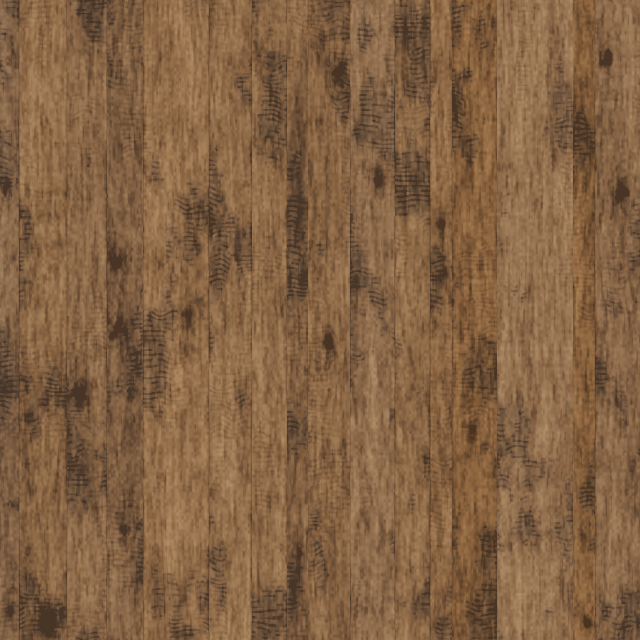
Give the GLSL for this texture, as a WebGL 1 fragment shader.

```glsl
precision highp float;
// Worn brown timber: sixteen upright planks of uneven width, each with its own tone.
// Layers of stretched value noise give fibres and grain; noise masks place the dark
// stains with crosswise saw marks, and hashed cells scatter the knots.

uniform vec2 u_resolution;

#define DARK_WOOD vec3(0.285, 0.205, 0.145)
#define MID_WOOD vec3(0.530, 0.390, 0.265)
#define LIGHT_WOOD vec3(0.700, 0.565, 0.415)
#define BASE_TONE 0.585
#define TONE_SPREAD 0.17
#define FIBRE_DEPTH 0.34
#define WEAR_DEPTH 0.22
#define SAW_MARKS 128.0
#define SAW_DEPTH 0.24
#define KNOT_CHANCE 0.30
#define KNOT_SIZE vec2(0.009, 0.014)
#define SEAM_WIDTH 0.0010

struct Plank { float id, left, right, tone, warmth; };

float hash(vec2 p) {
  return fract(sin(dot(p, vec2(127.1, 311.7))) * 43758.5453);
}

float noise(vec2 p) {
  vec2 cell = floor(p), f = fract(p);
  f = f * f * (3.0 - 2.0 * f);
  return mix(mix(hash(cell), hash(cell + vec2(1.0, 0.0)), f.x),
             mix(hash(cell + vec2(0.0, 1.0)), hash(cell + 1.0), f.x), f.y);
}

float fbm(vec2 p) {
  float sum = 0.0, amp = 0.533;
  for (int i = 0; i < 4; i++) {
    sum += amp * noise(p);
    p = p * 2.03 + 7.3;
    amp *= 0.5;
  }
  return sum;
}

// Steps through four planks given by their right edges, blending tones at each edge
void scanPlanks(float x, float px, vec4 right, vec4 tone, vec4 warmth,
                inout float edge, inout Plank p) {
  for (int i = 0; i < 4; i++) {
    float cover = smoothstep(edge - px, edge + px, x);
    p.tone = mix(p.tone, tone[i], cover);
    p.warmth = mix(p.warmth, warmth[i], cover);
    if (x >= edge) {
      p.id += 1.0;
      p.left = edge;
      p.right = right[i];
    }
    edge = right[i];
  }
}

// x: darkness of the knots, y: bend they put into the grain
vec2 knots(vec2 uv, Plank p) {
  vec2 result = vec2(0.0);
  float left = max(p.left, 0.0);
  for (int k = 0; k < 4; k++) {
    vec2 seed = vec2(p.id, float(k) + 3.0);
    vec2 centre = vec2(mix(left, p.right, 0.25 + 0.5 * hash(seed)),
                       (float(k) + hash(seed + 17.0)) / 4.0);
    float present = step(hash(seed + 41.0), KNOT_CHANCE);
    vec2 d = (uv - centre) / (KNOT_SIZE * (0.6 + 0.7 * hash(seed + 29.0)));
    d += 1.5 * (vec2(fbm(uv * 80.0), fbm(uv * 80.0 + 9.0)) - 0.5);
    float r = length(d), halo = exp(-0.28 * dot(d, d * vec2(1.0, 0.45)));
    result += present * vec2(0.6 * exp(-r * r * 1.5) + 0.22 * halo, exp(-0.35 * r));
  }
  return result;
}

vec3 woodRamp(float v) {
  v = clamp(v, 0.0, 1.0);
  return v < 0.5 ? mix(DARK_WOOD, MID_WOOD, 2.0 * v) : mix(MID_WOOD, LIGHT_WOOD, 2.0 * v - 1.0);
}

void main() {
  vec2 uv = gl_FragCoord.xy / u_resolution;
  float px = 1.0 / u_resolution.x, edge = -1.0;

  // Plank layout: right edges, tones, warmths
  Plank p = Plank(0.0, 0.0, 0.0, 0.0, 0.0);
  scanPlanks(uv.x, px, vec4(0.030, 0.104, 0.167, 0.224), vec4(-0.3, 0.0, -0.1, -0.6),
             vec4(-0.3, 0.2, 0.0, -0.1), edge, p);
  scanPlanks(uv.x, px, vec4(0.326, 0.393, 0.448, 0.482), vec4(0.4, 0.35, 0.25, -0.4),
             vec4(0.3, 0.2, 0.2, 0.1), edge, p);
  scanPlanks(uv.x, px, vec4(0.547, 0.617, 0.672, 0.707), vec4(-0.15, 0.4, 0.1, 0.15),
             vec4(0.2, -0.1, 0.2, 0.4), edge, p);
  scanPlanks(uv.x, px, vec4(0.776, 0.896, 0.930, 1.001), vec4(-0.3, 0.5, -0.5, 0.0),
             vec4(0.8, 0.0, 0.8, -0.1), edge, p);
  vec2 offset = 20.0 * vec2(hash(vec2(p.id, 1.0)), hash(vec2(p.id, 2.0)));
  vec2 knot = knots(uv, p);

  // Grain: broad streaks, short fibres, pores and curved growth lines
  vec2 g = uv + vec2(0.008 * (noise(uv * vec2(9.0, 7.0) + offset) - 0.5), 0.0);
  float streak = fbm(g * vec2(60.0, 3.5) + offset);
  float fibre = noise(g * vec2(235.0, 30.0) + offset);
  float speck = noise(uv * vec2(256.0, 190.0) + offset);
  float pore = smoothstep(0.64, 0.82, noise(g * vec2(250.0, 52.0) + offset + 5.0));
  float growth = 8.0 * noise(g * vec2(10.0, 2.6) + offset) + 3.5 * knot.y + 1.2 * streak;
  float lines = pow(0.5 + 0.5 * sin(6.2832 * growth), 5.0);
  lines *= smoothstep(0.25, 0.7, noise(g * vec2(90.0, 25.0) + offset));

  // Wear: ragged stains, crossed by broken, wavering saw marks
  float stain = fbm(uv * vec2(17.0, 8.0) + offset + 3.0);
  float ragged = fbm(uv * vec2(75.0, 38.0) + offset + 8.0) - 0.5;
  float wear = smoothstep(0.57, 0.70, stain + 0.30 * ragged + 0.12 * (fibre - 0.5));
  float sawZone = smoothstep(0.52, 0.66, fbm(uv * vec2(19.0, 6.0) + offset + 11.0));
  float wave = uv.y * SAW_MARKS + 1.6 * noise(uv * vec2(48.0, 30.0) + offset);
  float saw = smoothstep(0.35, 0.9, 0.5 + 0.5 * sin(6.2832 * wave));
  saw *= smoothstep(0.25, 0.60, noise(uv * vec2(95.0, 120.0) + offset));

  float v = BASE_TONE + TONE_SPREAD * p.tone + 0.36 * (streak - 0.5) - 0.22 * (stain - 0.5);
  v += FIBRE_DEPTH * (fibre - 0.5) + 0.26 * (speck - 0.5) - 0.16 * pore - 0.13 * lines;
  v -= wear * WEAR_DEPTH + saw * SAW_DEPTH * max(wear, 0.45 * sawZone) + knot.x;

  // Seams and colour
  float gap = min(uv.x - p.left, p.right - uv.x);
  v -= 0.22 * hash(vec2(p.id, 8.0)) * (1.0 - smoothstep(0.0, SEAM_WIDTH + px, gap));
  vec3 colour = woodRamp(v) * (1.0 + p.warmth * vec3(0.02, -0.03, -0.14));
  float grey = dot(colour, vec3(0.3, 0.59, 0.11));
  gl_FragColor = vec4(mix(colour, vec3(grey), 0.12 * wear), 1.0);
}
```
